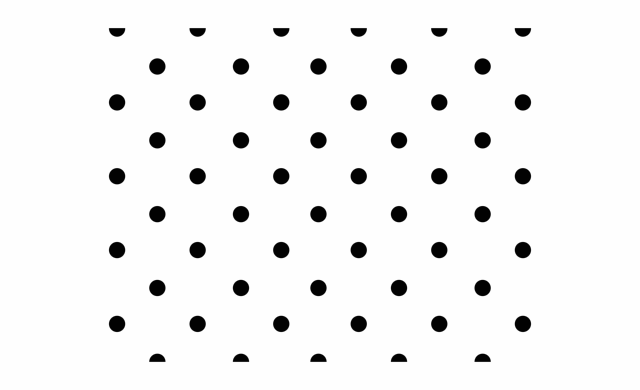
Reproduce this pattern procedurally as a Shadertoy shader.

```glsl
// Staggered black polka dots on a white sheet, clipped to a centred band.
// Eleven columns alternate between two row offsets; a pair of columns in
// every six sits slightly to the right. Lengths are in canvas heights.

const int COLUMN_COUNT = 11;
const float COLUMN_PITCH = 0.10327;
const float FIRST_COLUMN = -0.5203;
const float COLUMN_NUDGE = 0.0079;
const float ROW_PITCH = 0.1893;
const float EVEN_ROW = 0.0481;
const float ODD_ROW = -0.0491;
const float DOT_RADIUS = 0.0208;
const float BAND_HALF_HEIGHT = 0.4279;

const vec3 PAPER = vec3(0.997);
const vec3 INK = vec3(0.006);

// Antialiased coverage of the region where the distance is negative
float coverage(float dist, float pixel) {
    return 1.0 - smoothstep(-0.75 * pixel, 0.75 * pixel, dist);
}

// Horizontal centre of a column, with the uneven spacing inside each six
float columnCentre(int index) {
    int place = index % 6;
    float nudge = (place == 3 || place == 4) ? COLUMN_NUDGE : 0.0;
    return FIRST_COLUMN + float(index) * COLUMN_PITCH + nudge;
}

// Signed offset to the nearest repeat of a row
float repeatCentred(float y, float pitch) {
    return y - pitch * round(y / pitch);
}

// Distance to the nearest dot in one endless column
float dotColumn(vec2 p, vec2 origin, float pitch, float radius) {
    vec2 q = p - origin;
    q.y = repeatCentred(q.y, pitch);
    return length(q) - radius;
}

// Distance to the nearest dot over all columns
float dotField(vec2 p) {
    float dist = 1e3;
    for (int i = 0; i < COLUMN_COUNT; i++) {
        float row = (i % 2 == 0) ? EVEN_ROW : ODD_ROW;
        vec2 origin = vec2(columnCentre(i), row);
        dist = min(dist, dotColumn(p, origin, ROW_PITCH, DOT_RADIUS));
    }
    return dist;
}

void mainImage(out vec4 fragColor, in vec2 fragCoord) {
    vec2 p = (fragCoord - 0.5 * iResolution.xy) / iResolution.y;
    float pixel = 1.0 / iResolution.y;

    // Dots are cut flat at the top and bottom of the band
    float band = abs(p.y) - BAND_HALF_HEIGHT;
    float ink = coverage(dotField(p), pixel) * coverage(band, pixel);

    fragColor = vec4(mix(PAPER, INK, ink), 1.0);
}
```
